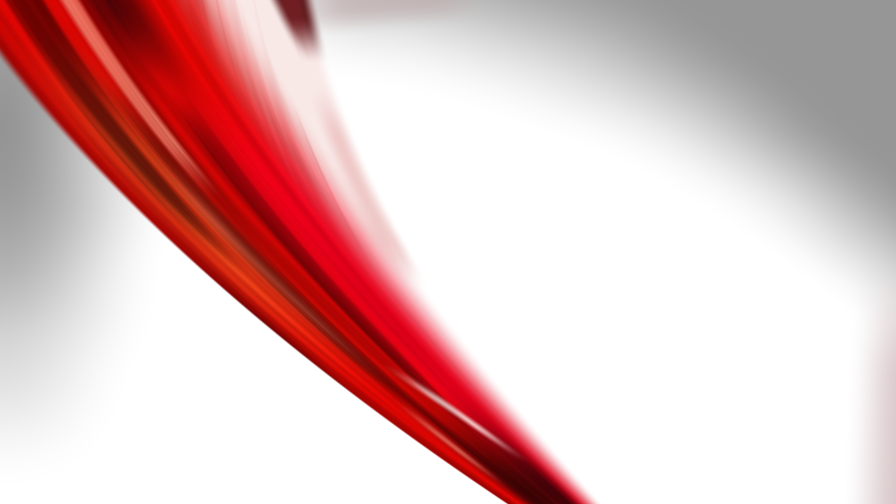
Give the GLSL for this background, as a Shadertoy shader.

```glsl
const vec3 RED = vec3(0.86, 0.02, 0.01);
const vec3 CRIMSON = vec3(0.90, 0.0, 0.10);
const vec3 ORANGE = vec3(0.86, 0.27, 0.10);
const vec3 SALMON = vec3(0.95, 0.55, 0.46);
const vec3 MAROON = vec3(0.25, 0.01, 0.02);
const vec3 BLUSH = vec3(0.97, 0.90, 0.89);

float hash(vec2 p) {
    p = fract(p * vec2(0.1031, 0.1130));
    p += dot(p, p.yx + 33.33);
    return fract((p.x + p.y) * p.x * 7.31);
}

float noise(vec2 p) {
    vec2 cell = floor(p), f = fract(p);
    f = f * f * (3.0 - 2.0 * f);
    return mix(mix(hash(cell), hash(cell + vec2(1, 0)), f.x),
               mix(hash(cell + vec2(0, 1)), hash(cell + vec2(1, 1)), f.x), f.y);
}

// Long fibres: fine across the ribbon, slow along it
float fibres(vec2 ribbon, float density) {
    float sum = 0.0, weight = 0.5;
    for (int i = 0; i < 4; i++) {
        sum += weight * noise(vec2(ribbon.x * density, ribbon.y * 3.0) + 17.0 * float(i));
        density *= 2.1;
        weight *= 0.5;
    }
    return sum;
}

float bump(float x, float centre, float radius) {
    return 1.0 - smoothstep(0.0, radius, abs(x - centre));
}

float span(float x, float from, float to, float soft) {
    return smoothstep(from - soft, from + soft, x) * (1.0 - smoothstep(to - soft, to + soft, x));
}

float quadratic(float t, vec3 k) {
    return k.x + t * (k.y + t * k.z);
}

// White field with grey shadows; t runs downwards
vec3 backdrop(float x, float t) {
    float z = (x - 0.6) / 1.18;
    float edge = 0.12 + 0.1 * z + 0.45 * z * abs(z);
    float facets = noise(vec2(x * 3.0 + t * 4.0, t * 5.0 - x * 2.0)) - 0.5;
    float right = 1.0 - smoothstep(edge - 0.36, edge + 0.04, t + 0.03 * facets);
    right *= smoothstep(0.45, 0.75, x);
    float left = 1.0 - smoothstep(0.0, 0.75, length(vec2(x * 2.0, t - 0.25)) + 0.06 * facets);
    left *= 1.0 - smoothstep(0.35, 0.55, x);
    vec3 col = vec3(1.0 - 0.41 * right - 0.42 * left);

    // Rosy smear along the top and haze at the lower right
    float smear = span(x, 0.62, 0.92, 0.08) * (1.0 - smoothstep(0.02, 0.08, t + 0.08 * (x - 0.62)));
    col = mix(col, vec3(0.74, 0.66, 0.66), 0.6 * smear);
    float haze = smoothstep(1.68, 1.80, x + 0.04 * (t - 0.7)) * smoothstep(0.5, 0.75, t);
    return mix(col, vec3(0.80, 0.71, 0.72), 0.75 * haze);
}

// Translucent pale sheet beside the ribbon
vec3 addVeil(vec3 col, float x, float t, float u) {
    float outer = quadratic(t, vec3(0.613, 0.20, 0.375));
    float streak = fibres(vec2(x - outer, t), 26.0);
    vec3 tint = mix(BLUSH, vec3(0.83, 0.40, 0.40), 0.75 * smoothstep(0.42, 0.8, streak));
    float mask = smoothstep(0.65, 0.85, u) * (1.0 - smoothstep(-0.02, 0.012, x - outer));
    mask *= 1.0 - smoothstep(0.46, 0.57, t);
    col = mix(col, tint, 0.85 * mask);
    float rim = bump(x, outer - 0.025, 0.035) * span(t, 0.22, 0.53, 0.06);
    col = mix(col, vec3(0.86, 0.55, 0.55), 0.35 * rim);
    float wedge = span(x, 0.545 + 0.5 * t, outer, 0.015) * (1.0 - smoothstep(0.03, 0.13, t));
    return mix(col, MAROON + 0.25 * streak * vec3(1.0, 0.2, 0.25), 0.9 * wedge);
}

// u runs across the ribbon from its lower left rim, t along it
vec3 ribbonColour(float u, float t) {
    float fine = fibres(vec2(u, t), 28.0);
    float broad = fibres(vec2(u + 0.06 * t, t), 8.0);
    vec3 col = mix(RED, CRIMSON, smoothstep(0.45, 0.75, u) * smoothstep(0.1, 0.45, t));

    // Glowing orange underside
    float glow = span(u, 0.09, 0.36, 0.09) * span(t, 0.18, 0.66, 0.15);
    col = mix(col, ORANGE, glow * (0.55 + 0.5 * fine));
    col *= mix(1.0, 0.75, bump(u, 0.0, 0.16));
    col *= 1.0 - 0.5 * smoothstep(0.45, 0.75, broad) * (1.0 - smoothstep(0.5, 0.8, u));

    // Deep folds
    float topFold = span(u, 0.48, 0.70, 0.06) * (1.0 - smoothstep(0.0, 0.22, t));
    col = mix(col, MAROON, topFold * (0.5 + 0.6 * fine));
    col = mix(col, vec3(0.59, 0.02, 0.01), 0.65 * bump(u, 0.44 + 0.03 * t, 0.09) * span(t, 0.2, 0.8, 0.1));

    // Bright streaks
    float upper = span(u, 0.385, 0.455, 0.014) * (1.0 - smoothstep(0.27, 0.4, t));
    col = mix(col, SALMON, upper * (0.45 + 0.7 * fine));
    col = mix(col, SALMON, 0.6 * bump(u, 0.32, 0.07) * span(t, 0.38, 0.70, 0.08) * fine);

    // Dark tail with a white glint
    float tail = span(u, 0.22 + 0.2 * (1.0 - t), 0.80, 0.10) * smoothstep(0.76, 0.98, t);
    col = mix(col, vec3(0.16, 0.01, 0.02), tail * (0.65 + 0.4 * fine));
    float glint = bump(u, 0.47 + 1.4 * (t - 0.73), 0.07) * span(t, 0.76, 0.88, 0.04);
    col = mix(col, vec3(0.95, 0.83, 0.82), 0.85 * glint);
    col = mix(col, SALMON, 0.6 * bump(u, 0.25, 0.06) * span(t, 0.83, 0.93, 0.04));
    return col * (0.85 + 0.3 * fine);
}

void mainImage(out vec4 fragColor, in vec2 fragCoord) {
    vec2 p = fragCoord / iResolution.y;
    float x = p.x, t = 1.0 - p.y;
    float rimLeft = quadratic(t, vec3(-0.0735, 0.664, 0.417));
    float rimRight = quadratic(t, vec3(0.43, 0.544, 0.206));
    float u = (x - rimLeft) / (rimRight - rimLeft);

    vec3 col = addVeil(backdrop(x, t), x, t, u);
    float soft = mix(0.013, 0.004, smoothstep(0.1, 0.6, t));
    float cover = smoothstep(-soft, soft, x - rimLeft) * (1.0 - smoothstep(0.78, 1.10, u));
    col = mix(col, ribbonColour(u, t), cover);
    fragColor = vec4(clamp(col, 0.0, 1.0), 1.0);
}
```
